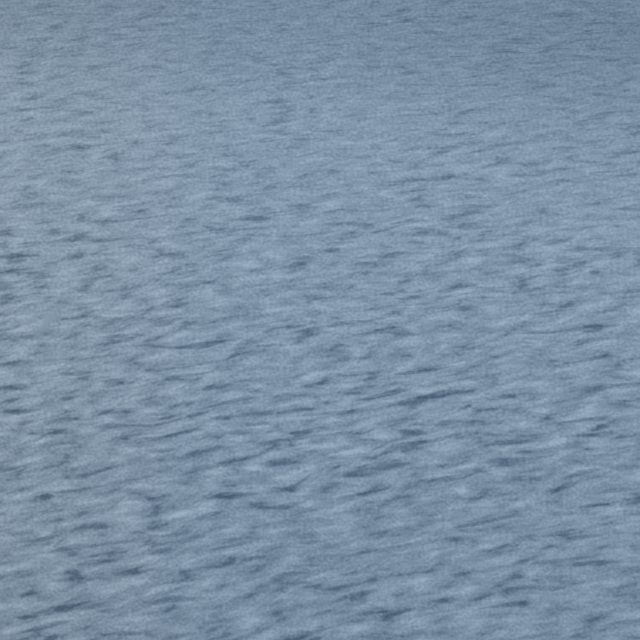
Give the GLSL for this texture, as a Shadertoy shader.

```glsl
// Draws rippled blue-grey water seen at a slant, with finer waves toward the top.

// Integer hash giving a gradient vector in -1..1 for each lattice cell.
vec2 hashGradient(vec2 cell) {
    uvec2 q = uvec2(ivec2(cell)) * uvec2(1597334673u, 3812015801u);
    uint n = (q.x ^ q.y) * 1597334673u;
    n = (n ^ (n >> 15)) * 2246822519u;
    n ^= n >> 13;
    return vec2(n & 65535u, n >> 16) / 32767.5 - 1.0;
}

float gradientNoise(vec2 p) {
    vec2 i = floor(p), f = p - i;
    vec2 w = f * f * f * (f * (f * 6.0 - 15.0) + 10.0);
    float a = dot(hashGradient(i), f);
    float b = dot(hashGradient(i + vec2(1, 0)), f - vec2(1, 0));
    float c = dot(hashGradient(i + vec2(0, 1)), f - vec2(0, 1));
    float d = dot(hashGradient(i + vec2(1, 1)), f - vec2(1, 1));
    return mix(mix(a, b, w.x), mix(c, d, w.x), w.y);
}

// Slanted plane whose cells shrink toward the horizon.
vec2 waterPlane(vec2 uv) {
    float across = uv.y - uv.x * (0.20 - 0.13 * uv.y);
    float depth = -log(1.0 - 0.6 * across) * 80.0;
    return vec2((uv.x - 0.5) / (0.062 * (1.0 - 0.45 * across)), depth);
}

void mainImage(out vec4 fragColor, in vec2 fragCoord) {
    vec2 uv = fragCoord / iResolution.xy;
    vec2 plane = waterPlane(uv);

    // Bend the crests so that they do not run in straight rows.
    plane.y += 0.7 * gradientNoise(plane * vec2(0.55, 0.25) + 31.0);
    plane.x += 0.5 * gradientNoise(plane * 0.7 + 57.0);

    // Wave height: main swell, ripples and small chop.
    float swell = gradientNoise(plane + 100.0);
    float ripple = gradientNoise(plane * vec2(1.5, 1.8) + 211.0);
    float chop = gradientNoise(plane * vec2(3.6, 3.0) + 307.0);
    float height = 0.9 * swell + 0.75 * ripple + 0.45 * chop;

    // Thin dark wave faces, clustered in loose patches.
    float patches = gradientNoise(plane * vec2(0.22, 0.13) + 17.0);
    float face = smoothstep(0.15, 0.6, -height + 0.3 * patches);
    float streakNoise = gradientNoise(plane * vec2(0.7, 1.4) + 401.0);
    float streak = smoothstep(0.14, 0.42, streakNoise + 0.2 * ripple + 0.15 * patches);

    // Broad light: bright upper middle, darker foreground and far edge.
    float light = mix(0.72, 0.93, smoothstep(0.0, 0.75, uv.y));
    light -= 0.27 * smoothstep(0.82, 1.05, uv.y + 0.08 * uv.x);
    light -= 0.12 * smoothstep(0.5, 1.0, uv.x) * smoothstep(0.6, 1.0, uv.y);
    light += 0.05 * gradientNoise(uv * vec2(3.0, 7.0) + 9.0);

    // Contrast fades with distance.
    float strength = mix(1.0, 0.45, smoothstep(0.3, 1.0, uv.y));
    float tone = light + strength * (0.75 * height - 0.30 * face - 0.48 * streak);

    // Fine grain and rare pale glints.
    tone += 0.40 * gradientNoise(uv * vec2(190.0, 230.0) + 71.0);
    float glint = smoothstep(0.62, 0.85, gradientNoise(uv * vec2(110.0, 140.0) + 83.0));
    tone += 0.5 * glint * smoothstep(0.0, 0.3, height);

    vec3 shadowBlue = vec3(0.33, 0.41, 0.50);
    vec3 skyBlue = vec3(0.53, 0.61, 0.69);
    vec3 color = mix(shadowBlue, skyBlue, clamp(tone, -0.2, 1.35));

    // Slightly warmer water at the left.
    color += vec3(0.010, 0.004, -0.010) * (1.0 - smoothstep(0.0, 0.5, uv.x));
    fragColor = vec4(color, 1.0);
}
```
